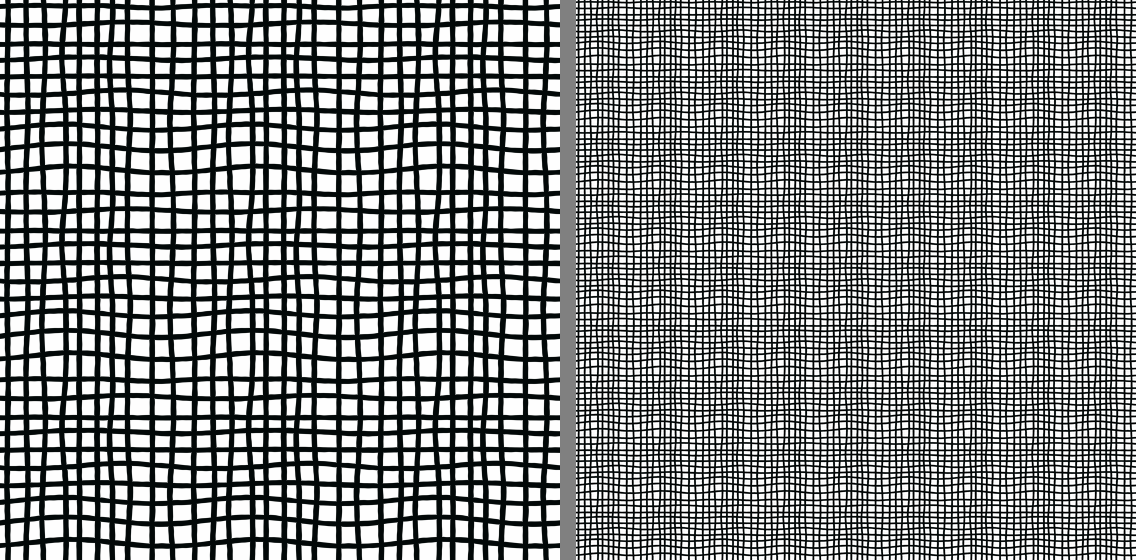
Left: one tile. Right: repeated 3 by 3.
A three.js fragment shader for this pattern:

```glsl
// Hand-inked open weave: uneven dark strands crossing on a white ground.
// Each strand is a line bent by two periodic waves, with ragged edges from
// wrapping noise; one square cell of ten by ten strands repeats seamlessly.

varying vec2 vUv;

const float TAU = 6.2831853;
const float REPEATS = 3.0;       // cells across and down
const int STRANDS = 10;          // strands per cell in each direction
const float WARP_HALF = 0.0147;  // half widths, in cells
const float WEFT_HALF = 0.0137;
const float SOFTNESS = 0.0036;   // half the edge blend, in cells
const float RAGGED = 0.0046;     // depth of the edge wear, in cells
const float COARSE = 15.0;       // wear bumps per cell
const float FINE = 38.0;
const vec3 INK = vec3(0.008, 0.032, 0.030);
const vec3 PAPER = vec3(0.995);

// Per strand: position, bend, place of the crest, second harmonic.
const vec4 WARP[STRANDS] = vec4[STRANDS](
  vec4(0.041, 0.003, 0.95, 0.0),
  vec4(0.144, 0.005, 0.40, 0.001),
  vec4(0.234, 0.009, 0.75, 0.0),
  vec4(0.346, 0.011, 0.20, -0.003),
  vec4(0.425, 0.001, 0.30, 0.001),
  vec4(0.522, 0.002, 0.20, 0.0),
  vec4(0.598, 0.007, 0.14, -0.004),
  vec4(0.688, 0.007, 0.36, 0.002),
  vec4(0.816, 0.001, 0.50, 0.0),
  vec4(0.921, 0.010, 0.83, -0.001));

const vec4 WEFT[STRANDS] = vec4[STRANDS](
  vec4(0.091, 0.018, 0.39, 0.001),
  vec4(0.211, 0.019, 0.35, 0.0),
  vec4(0.318, 0.016, 0.33, 0.001),
  vec4(0.406, 0.008, 0.52, 0.0),
  vec4(0.503, 0.014, 0.65, 0.001),
  vec4(0.591, 0.002, 0.50, 0.0),
  vec4(0.686, 0.009, 0.46, 0.0),
  vec4(0.763, 0.001, 0.20, 0.001),
  vec4(0.872, 0.010, 0.68, 0.001),
  vec4(0.966, 0.006, 0.32, -0.003));

float hash(vec2 p) {
  vec3 q = fract(vec3(p.xyx) * 0.1031);
  q += dot(q, q.yzx + 33.33);
  return fract((q.x + q.y) * q.z);
}

// Value noise in -0.5..0.5 that wraps after one cell.
float wrapNoise(float along, float bumps, float seed) {
  float x = along * bumps;
  float i = floor(x);
  float a = hash(vec2(mod(i, bumps), seed));
  float b = hash(vec2(mod(i + 1.0, bumps), seed));
  return mix(a, b, smoothstep(0.0, 1.0, x - i)) - 0.5;
}

// Signed distance to one strand; each side wears on its own.
float strand(float along, float across, vec4 s, float halfWidth, float seed) {
  float turn = TAU * (along - s.z);
  float center = s.x + s.y * cos(turn) + s.w * cos(2.0 * turn);
  float offset = fract(across - center + 0.5) - 0.5;
  float sideSeed = seed + 50.0 * step(0.0, offset);
  float wear = 0.6 * wrapNoise(along, COARSE, sideSeed)
             + 0.4 * wrapNoise(along, FINE, sideSeed + 7.3);
  return abs(offset) - halfWidth - RAGGED * wear;
}

void main() {
  vec2 cell = fract(vUv * REPEATS);
  float d = 1.0;
  for (int i = 0; i < STRANDS; i++) {
    float seed = float(i) + 1.0;
    d = min(d, strand(cell.y, cell.x, WARP[i], WARP_HALF, seed));
    d = min(d, strand(cell.x, cell.y, WEFT[i], WEFT_HALF, seed + 120.0));
  }
  float paper = smoothstep(-SOFTNESS, SOFTNESS, d);
  gl_FragColor = vec4(mix(INK, PAPER, paper), 1.0);
}
```
